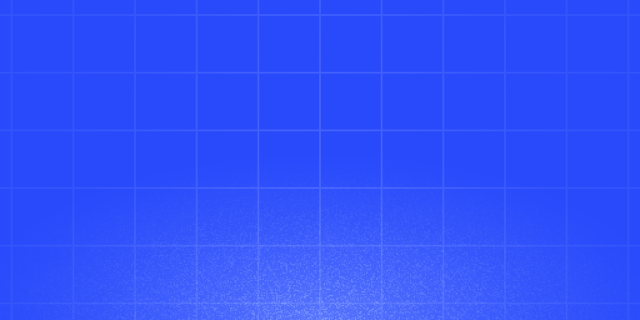
Write a Shadertoy shader that draws this background.

```glsl
// A vivid blue field with a thin pale grid that fades away from the middle,
// and a wide elliptical glow rising from the bottom edge, broken up by grain.
// Lengths are in canvas heights, with x measured from the vertical centre line.
#define BASE_COLOR vec3(0.160, 0.290, 0.985)
#define LIGHT_COLOR vec3(0.94, 1.0, 1.0)
#define CELL_SIZE vec2(0.1927, 0.1802)
#define GRID_ORIGIN vec2(0.0, 0.052)
#define LINE_HALF_WIDTH 0.0027
#define LINE_EDGE_ALPHA 0.045
#define LINE_CENTER_ALPHA 0.14
#define GLOW_RADIUS vec2(1.15, 0.54)
#define GLOW_STRENGTH 0.30
#define GRAIN_PER_HEIGHT 256.0
#define GRAIN_AMOUNT 1.0

// Sine-free hash of a lattice point to [0, 1)
float hash(vec2 cell) {
    vec3 q = fract(vec3(cell.xyx) * 0.1031);
    q += dot(q, q.yzx + 33.33);
    return fract((q.x + q.y) * q.z);
}

// Sparse bright specks, smoothly interpolated between lattice points
float speck(vec2 cell) {
    float h = hash(cell);
    return h * h * h * h;
}

float grain(vec2 p) {
    vec2 cell = floor(p);
    vec2 f = smoothstep(0.0, 1.0, p - cell);
    float low = mix(speck(cell), speck(cell + vec2(1.0, 0.0)), f.x);
    float high = mix(speck(cell + vec2(0.0, 1.0)), speck(cell + 1.0), f.x);
    return mix(low, high, f.y);
}

// Antialiased coverage of the repeated grid lines
float gridLines(vec2 p, float pixel) {
    vec2 cellPos = (p - GRID_ORIGIN) / CELL_SIZE;
    vec2 dist = abs(fract(cellPos + 0.5) - 0.5) * CELL_SIZE;
    vec2 cover = clamp((LINE_HALF_WIDTH - dist) / pixel + 0.5, 0.0, 1.0);
    return max(cover.x, cover.y);
}

void mainImage(out vec4 fragColor, in vec2 fragCoord) {
    float pixel = 1.0 / iResolution.y;
    vec2 uv = fragCoord * pixel;
    vec2 p = vec2(uv.x - 0.5 * iResolution.x * pixel, uv.y);

    // Grainy glow along the bottom
    float glow = pow(max(1.0 - length(p / GLOW_RADIUS), 0.0), 1.5);
    float specks = grain(uv * GRAIN_PER_HEIGHT + 255.5);
    float light = GLOW_STRENGTH * glow * (0.75 + GRAIN_AMOUNT * specks);
    vec3 color = mix(BASE_COLOR, LIGHT_COLOR, min(light, 1.0));

    // Grid, strongest near the middle of the canvas
    vec2 fromCenter = (p - vec2(0.0, 0.55)) / vec2(0.6, 0.7);
    float fade = exp(-dot(fromCenter, fromCenter));
    float alpha = mix(LINE_EDGE_ALPHA, LINE_CENTER_ALPHA, fade);
    color = mix(color, LIGHT_COLOR, alpha * gridLines(p, pixel));

    fragColor = vec4(color, 1.0);
}
```
